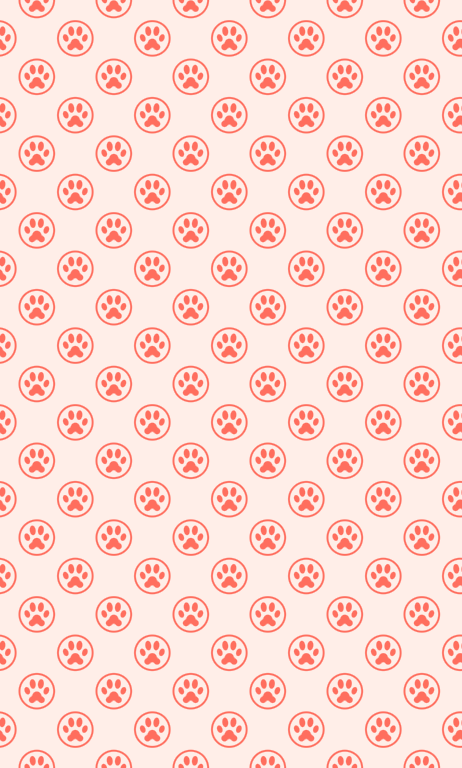
Reproduce this pattern procedurally as a Shadertoy shader.

```glsl
const vec2 REPEATS = vec2(6.0, 10.0);
const vec2 LATTICE_SHIFT = vec2(0.022, 0.5);
const vec3 CREAM = vec3(1.0, 0.935, 0.91);
const vec3 CORAL = vec3(1.0, 0.43, 0.37);

// Offset from the nearest point of a staggered lattice
vec2 staggeredCell(vec2 p) {
    vec2 a = p - floor(p + 0.5);
    vec2 b = fract(p) - 0.5;
    return dot(a, a) < dot(b, b) ? a : b;
}

float smoothUnion(float a, float b, float blend) {
    float h = max(blend - abs(a - b), 0.0) / blend;
    return min(a, b) - 0.25 * h * h * blend;
}

// Approximate distance to an ellipse whose top leans right by tilt
float ellipse(vec2 p, vec2 radii, float tilt) {
    float c = cos(tilt), s = sin(tilt);
    vec2 q = vec2(c * p.x - s * p.y, s * p.x + c * p.y);
    float k = length(q / radii);
    return k * (k - 1.0) / max(length(q / (radii * radii)), 1e-4);
}

float ring(vec2 p, float radius, float halfWidth) {
    return abs(length(p) - radius) - halfWidth;
}

float paw(vec2 p) {
    p.x = abs(p.x);
    // Heel pad: a dome blended into two lower lobes
    float dome = length(p - vec2(0.0, -0.062)) - 0.058;
    float lobe = length(p - vec2(0.062, -0.113)) - 0.041;
    float pad = smoothUnion(dome, lobe, 0.035);
    // Toes
    float innerToe = ellipse(p - vec2(0.053, 0.094), vec2(0.038, 0.062), 0.12);
    float outerToe = ellipse(p - vec2(0.124, 0.006), vec2(0.034, 0.050), 0.38);
    return min(pad, min(innerToe, outerToe));
}

// Antialiased fill
float coverage(float d, float pixel) {
    return clamp(0.5 - d / pixel, 0.0, 1.0);
}

void mainImage(out vec4 fragColor, in vec2 fragCoord) {
    vec2 p = fragCoord / iResolution.xy * REPEATS + LATTICE_SHIFT;
    float pixel = 1.2 * REPEATS.x / iResolution.x;

    vec2 cell = staggeredCell(p);
    float badge = min(ring(cell, 0.225, 0.0125), paw(cell));

    fragColor = vec4(mix(CREAM, CORAL, coverage(badge, pixel)), 1.0);
}
```
